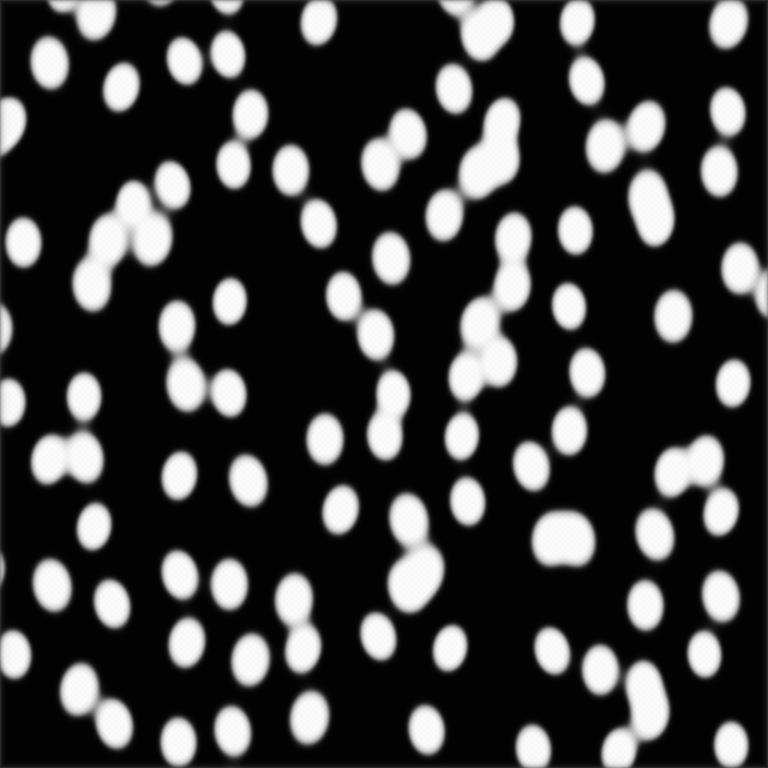
Give the GLSL for this pattern, as a Shadertoy shader.

```glsl
const float CELLS = 11.0;
const float FALLOFF = 1.6;
const float TAU = 6.2831853;

vec3 hash3(vec2 cell) {
    vec3 p = fract(cell.xyx * vec3(0.1031, 0.1030, 0.0973) + 0.37);
    p += dot(p, p.yxz + 33.33);
    return fract((p.xxy + p.yzz) * p.zyx);
}

// Gaussian strength of one upright, slightly tilted oval
float ovalStrength(vec2 offset, vec3 rnd) {
    float tilt = (rnd.x - 0.5) * 0.5;
    float c = cos(tilt), s = sin(tilt);
    vec2 radius = vec2(0.0235, 0.0325) * mix(0.93, 1.08, rnd.y);
    vec2 q = mat2(c, -s, s, c) * offset / radius;
    return exp(-FALLOFF * dot(q, q));
}

// Cellular scatter: summed ovals flow together where they are close
float blobField(vec2 uv) {
    vec2 home = floor(uv * CELLS);
    float sum = 0.0;
    for (int y = -1; y <= 1; y++) {
        for (int x = -1; x <= 1; x++) {
            vec2 cell = home + vec2(x, y);
            vec3 place = hash3(cell + 17.0);
            vec3 shape = hash3(cell + 71.0);
            vec2 center = (cell + 0.5 + (place.xy - 0.5) * 0.85) / CELLS;
            sum += step(place.z, 0.87) * ovalStrength(uv - center, shape);
        }
    }
    return sum;
}

void mainImage(out vec4 fragColor, in vec2 fragCoord) {
    vec2 uv = fragCoord / iResolution.y;
    vec2 size = iResolution.xy / iResolution.y;

    // Approximate depth inside the merged outline, in canvas units
    float level = -log(max(blobField(uv), 1e-6)) / FALLOFF;
    float depth = (1.0 - sqrt(max(level, 0.0))) * 0.027;

    // Blurred rim rising slowly to a bright core
    float rim = 1.0 / (1.0 + exp(-depth / 0.0017));
    float core = mix(0.84, 0.98, smoothstep(0.0, 0.011, depth));
    float grain = 0.008 * sin(uv.x * TAU * 128.0) * sin(uv.y * TAU * 128.0);
    float tone = 0.006 + rim * (core - 0.006 + grain);

    // Faint grey fade along the canvas border
    vec2 margin = min(uv, size - uv);
    float border = exp(-min(margin.x, margin.y) / 0.003);
    tone = mix(tone, 0.3, 0.6 * border);

    fragColor = vec4(vec3(tone), 1.0);
}
```
